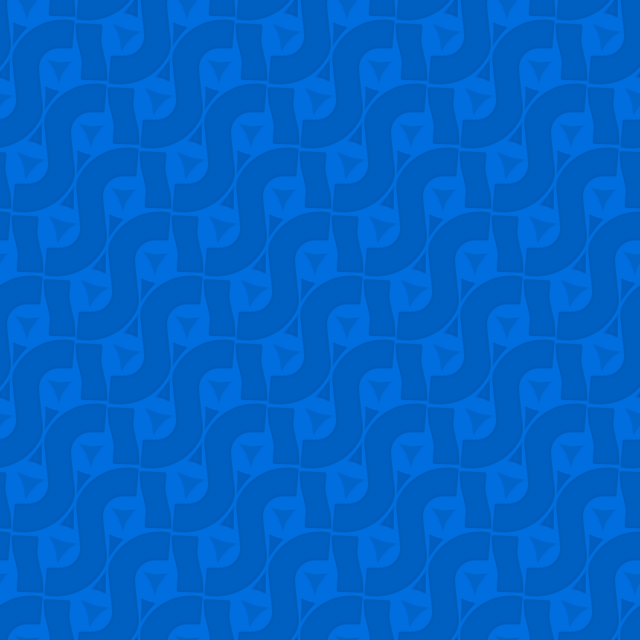
Give the GLSL for this pattern, as a three.js fragment shader.

```glsl
// Interlocking blue S-bands with wavy bars and soft triangles on a slanted lattice.
#define UNITS 1152.0                 // design units across the canvas
#define ORIGIN vec2(568.0, 612.0)    // centre of one S, measured from the top left
#define PERIOD 288.0                 // spacing along a row: four across
#define ROW_STEP vec2(57.6, 115.2)   // shift from row to row: ten down
#define DARK vec3(0.0, 0.378, 0.762)
#define LIGHT vec3(0.0, 0.432, 0.872)
#define SOFT 1.4                     // half width of edge smoothing
#define SHADE 0.07                   // darkening just inside each edge
#define SHADE_DEPTH 4.5
#define SWELL 0.7                    // slight thickening of bands and bars

varying vec2 vUv;

float smoothMax(float a, float b, float k) {
  float h = max(k - abs(a - b), 0.0) / k;
  return max(a, b) + h * h * k * 0.25;
}

// Signed distance to an edge that bows inwards between its corners.
float bowedEdge(vec2 p, vec2 a, vec2 b, float bow) {
  vec2 e = b - a;
  float t = clamp(dot(p - a, e) / dot(e, e), 0.0, 1.0);
  return dot(p - a, vec2(e.y, -e.x)) / length(e) + 4.0 * bow * t * (1.0 - t);
}

float bowedTriangle(vec2 p, vec2 a, vec2 b, vec2 c, float bow) {
  float d = smoothMax(bowedEdge(p, a, b, bow), bowedEdge(p, b, c, bow), 4.0);
  return smoothMax(d, bowedEdge(p, c, a, bow), 4.0);
}

// Upper hook of the S; the lower one is its half turn.
float hook(vec2 p) {
  float outer = length(p - vec2(64.0, -17.6)) - 97.5;
  vec2 fromEye = p - vec2(56.0, -29.0);
  fromEye.x -= max(fromEye.x, 0.0);
  float inner = 36.0 - length(fromEye);
  float flank = -22.5 - (p.x - 0.104 * p.y);
  float tip = p.x - 82.0 + 0.08 * (p.y + 90.0);
  float d = smoothMax(outer, flank, 6.0);
  d = smoothMax(max(d, inner), tip, 3.0);
  return max(d, p.y + 22.0);
}

float sBand(vec2 p) {
  float stem = max(abs(p.x - 0.104 * p.y) - 22.5, abs(p.y) - 40.0);
  return min(stem, min(hook(p), hook(-p)));
}

// Bar whose sides sway from left to right.
float wavyBar(vec2 p) {
  float sway = mix(-4.5, 4.5, smoothstep(-28.0, 28.0, p.y));
  float sides = abs(p.x - sway) - 21.8 + 1.5 * cos(p.y * 0.06);
  float ends = abs(p.y - 0.04 * p.x) - 50.0;
  return smoothMax(sides, ends, 4.0);
}

float smallTriangle(vec2 p) {
  return bowedTriangle(p, vec2(31.5, 3.5), vec2(58.0, 12.5), vec2(30.0, 49.0), 1.6);
}

float eyeTriangles(vec2 p) {
  float upper = bowedTriangle(p, vec2(33.0, -45.0), vec2(82.0, -42.0), vec2(56.0, 1.0), 4.0);
  float lower = bowedTriangle(p, vec2(-79.0, 4.0), vec2(-25.0, 20.0), vec2(-62.0, 59.0), 4.5);
  return min(upper, lower);
}

void main() {
  vec2 p = vec2(vUv.x, 1.0 - vUv.y) * UNITS - ORIGIN;
  float row = floor(p.y / ROW_STEP.y + 0.5);
  float bands = 1e3;
  float eyes = 1e3;

  // Neighbouring rows overlap, so gather the nearest of three.
  for (int j = -1; j <= 1; j++) {
    vec2 q = p - (row + float(j)) * ROW_STEP;
    q.x = mod(q.x + 0.5 * PERIOD, PERIOD) - 0.5 * PERIOD;
    float bar = wavyBar(q - vec2(115.2, -57.6));
    float wedges = min(smallTriangle(q), smallTriangle(-q));
    bands = min(bands, min(min(sBand(q), bar) - SWELL, wedges));
    eyes = min(eyes, eyeTriangles(q));
  }

  // Flat fills with a faint inner shadow along the bands.
  float shadow = SHADE * exp(min(bands, 0.0) / SHADE_DEPTH);
  vec3 bandColour = DARK * (1.0 - shadow);
  vec3 eyeColour = mix(DARK, LIGHT, 0.25);
  vec3 colour = mix(eyeColour, LIGHT, smoothstep(-SOFT, SOFT, eyes));
  colour = mix(bandColour, colour, smoothstep(-SOFT, SOFT, bands));
  gl_FragColor = vec4(colour, 1.0);
}
```
